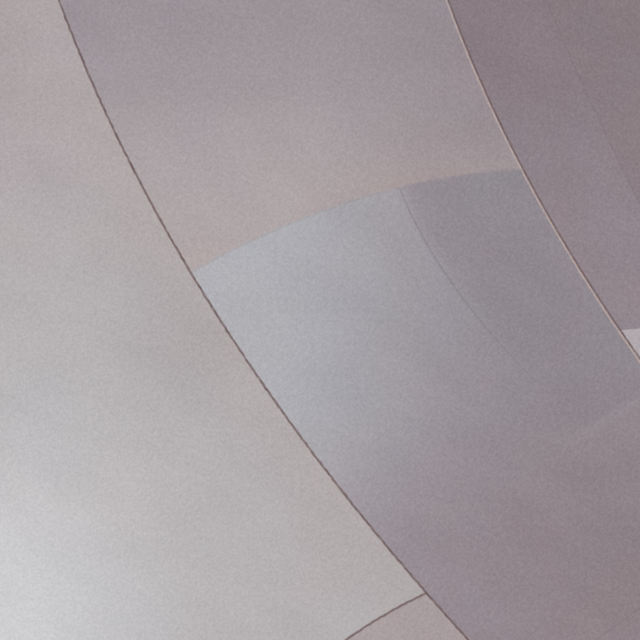
Give the GLSL for this texture, as a WebGL 2 fragment shader.

```glsl
#version 300 es
precision highp float;

uniform vec2 u_resolution;
out vec4 fragColor;

#define GRAIN_AMOUNT 0.034
#define GRAIN_SCALE 235.0
#define MOTTLE_AMOUNT 0.022
#define SEAM_WIDTH 0.0017
#define SEAM_WOBBLE 0.0011
#define LEFT_SEAM vec3(0.092, 0.368, 0.272)
#define RIGHT_SEAM vec3(0.699, 0.360, 0.310)
#define PATCH_SEAM vec3(0.632, 0.440, 1.000)
#define SEAM_BROWN vec3(0.44, 0.37, 0.37)
#define SEAM_TAN vec3(0.72, 0.65, 0.63)

vec2 hashGradient(vec2 cell) {
    vec3 h = fract(cell.xyx * vec3(0.1031, 0.1030, 0.0973));
    h += dot(h, h.yzx + 33.33);
    float angle = 6.2832 * fract((h.x + h.y) * h.z);
    return vec2(cos(angle), sin(angle));
}

float gradientNoise(vec2 p) {
    vec2 i = floor(p), f = p - i;
    vec2 w = f * f * f * (f * (f * 6.0 - 15.0) + 10.0);
    vec2 e = vec2(0.0, 1.0);
    float a = dot(hashGradient(i), f);
    float b = dot(hashGradient(i + e.yx), f - e.yx);
    float c = dot(hashGradient(i + e.xy), f - e.xy);
    float d = dot(hashGradient(i + e.yy), f - e.yy);
    return mix(mix(a, b, w.x), mix(c, d, w.x), w.y);
}

float fbm(vec2 p) {
    float sum = 0.0, amp = 0.6;
    for (int i = 0; i < 4; i++) {
        sum += amp * gradientNoise(p);
        p = mat2(1.6, 1.2, -1.2, 1.6) * p + 7.3;
        amp *= 0.55;
    }
    return sum;
}

// Signed distance to x = c.x + c.y*t + c.z*t*t, positive on the right
float curveDistance(float x, float t, vec3 c) {
    float slope = c.y + 2.0 * c.z * t;
    return (x - c.x - t * (c.y + t * c.z)) / sqrt(1.0 + slope * slope);
}

float line(float d, float halfWidth, float aa) {
    return 1.0 - smoothstep(halfWidth - aa, halfWidth + aa, abs(d));
}

float side(float d, float aa) {
    return smoothstep(-aa, aa, d);
}

float glow(vec2 p, vec2 centre, vec2 radius) {
    vec2 q = (p - centre) / radius;
    return exp(-dot(q, q));
}

void main() {
    vec2 p = gl_FragCoord.xy / u_resolution;
    float aa = 0.8 / min(u_resolution.x, u_resolution.y);
    float soft = aa + 0.0003;
    float down = 1.0 - p.y;
    float wobble = SEAM_WOBBLE * gradientNoise(p * 120.0);
    float leftD = curveDistance(p.x, down, LEFT_SEAM) + wobble;
    float rightD = curveDistance(p.x, down, RIGHT_SEAM) + wobble * 0.5;

    // Left panel, brightening towards the lower corner
    vec3 leftPanel = mix(vec3(0.704, 0.686, 0.692), vec3(0.672, 0.628, 0.640), smoothstep(0.5, 1.05, p.y));
    leftPanel = mix(leftPanel, vec3(0.684, 0.655, 0.658), 0.7 * smoothstep(-0.18, 0.0, leftD));
    leftPanel = mix(leftPanel, vec3(0.81, 0.81, 0.82), glow(p, vec2(-0.03, 0.02), vec2(0.27, 0.32)));
    leftPanel -= 0.025 * glow(p, vec2(0.27, 0.45), vec2(0.09, 0.07));

    // Upper middle panel
    vec3 upperPanel = mix(vec3(0.682, 0.650, 0.660), vec3(0.612, 0.576, 0.600), smoothstep(0.65, 1.0, p.y));
    upperPanel = mix(upperPanel, vec3(0.572, 0.535, 0.558), 0.8 * smoothstep(0.45, 0.78, p.x));
    float u = p.x - 0.3125;
    float archD = (0.583 + u * (0.555 - 0.5 * u) - p.y) * 0.92 + wobble;
    vec3 archWarm = mix(vec3(0.695, 0.650, 0.648), vec3(0.645, 0.592, 0.592), smoothstep(0.35, 0.8, p.x));
    upperPanel = mix(upperPanel, archWarm, 0.75 * exp(-abs(archD) * 16.0));

    // Lower middle panel, cool on the left and mauve to the right
    vec3 patchPanel = mix(vec3(0.688, 0.688, 0.708), vec3(0.575, 0.548, 0.574), smoothstep(0.36, 0.86, p.x));
    float mauve = smoothstep(0.40, 0.10, p.y - 0.25 * (p.x - 0.7));
    patchPanel = mix(patchPanel, vec3(0.590, 0.548, 0.575), 0.85 * mauve);
    patchPanel = mix(patchPanel, vec3(0.545, 0.496, 0.515), 0.85 * glow(p, vec2(1.02, 0.12), vec2(0.27, 0.26)));

    // Darker overlay inside the lower panel
    float innerD = curveDistance(p.x, down - 0.3125, PATCH_SEAM);
    float overlayFoot = p.y - 0.323 - 0.59 * (p.x - 0.911);
    float overlay = side(innerD - 0.006, 0.016) * side(overlayFoot, 0.012);
    patchPanel = mix(patchPanel, vec3(0.550, 0.523, 0.550), 0.55 * overlay);
    float innerLine = line(innerD, 0.0012, aa + 0.0008) * side(overlayFoot, 0.02);
    patchPanel -= 0.05 * innerLine * smoothstep(0.36, 0.54, p.y);
    patchPanel += 0.018 * line(overlayFoot, 0.009, 0.009) * smoothstep(0.86, 0.93, p.x);
    float cornerD = p.y - 0.72 * (p.x - 0.931);
    patchPanel -= 0.03 * line(cornerD, 0.001, soft);

    vec3 middle = mix(upperPanel, patchPanel, side(archD, aa + 0.002));
    middle -= 0.03 * line(archD - 0.001, 0.0013, aa + 0.0008) * smoothstep(0.85, 0.30, p.x);

    // Right panel with a faint fold and a pale lower tile
    vec3 rightPanel = mix(vec3(0.572, 0.526, 0.553), vec3(0.533, 0.485, 0.508), smoothstep(0.55, 1.0, p.y));
    float foldD = curveDistance(p.x, down, vec3(0.853, 0.420, 0.130));
    rightPanel = mix(rightPanel, vec3(0.530, 0.482, 0.500), 0.5 * side(foldD, 0.004));
    rightPanel -= 0.025 * line(foldD, 0.001, soft);
    float tileD = 0.487 + 0.1 * (p.x - 1.0) - p.y;
    rightPanel = mix(rightPanel, vec3(0.69, 0.66, 0.675), side(tileD, soft));

    // Small tile at the foot of the left seam
    float v = p.x - 0.54;
    float footD = (v * (0.70 - 0.95 * v) - p.y) * 0.86 + wobble;
    leftPanel = mix(leftPanel, vec3(0.660, 0.615, 0.625), side(footD, soft));
    leftPanel = mix(leftPanel, SEAM_BROWN, 0.8 * line(footD, SEAM_WIDTH, soft));

    // Join the panels and draw the main seams
    vec3 colour = mix(leftPanel, middle, side(leftD, aa));
    colour = mix(colour, rightPanel, side(rightD, aa));
    float wear = 0.8 + 0.4 * gradientNoise(p * 90.0 + 5.0);
    colour = mix(colour, SEAM_TAN, 0.2 * line(leftD + 0.004, 0.0014, soft));
    colour = mix(colour, SEAM_BROWN, wear * line(leftD, SEAM_WIDTH, soft));
    colour = mix(colour, SEAM_BROWN, wear * line(rightD - 0.0016, SEAM_WIDTH * 0.85, soft));
    colour = mix(colour, SEAM_TAN, wear * line(rightD + 0.0016, 0.0014, soft));

    // Slanted mottling, warm and cool drift, fine grain
    vec2 slant = mat2(0.88, 0.47, -0.47, 0.88) * p;
    colour += MOTTLE_AMOUNT * fbm(slant * vec2(9.0, 16.0));
    colour += vec3(0.008, -0.002, -0.006) * fbm(p * 7.0 + 19.0);
    float grain = gradientNoise(slant * GRAIN_SCALE) + 0.55 * gradientNoise(p * GRAIN_SCALE * 0.5 + 41.0);
    colour += GRAIN_AMOUNT * grain;

    fragColor = vec4(clamp(colour, 0.0, 1.0), 1.0);
}
```
